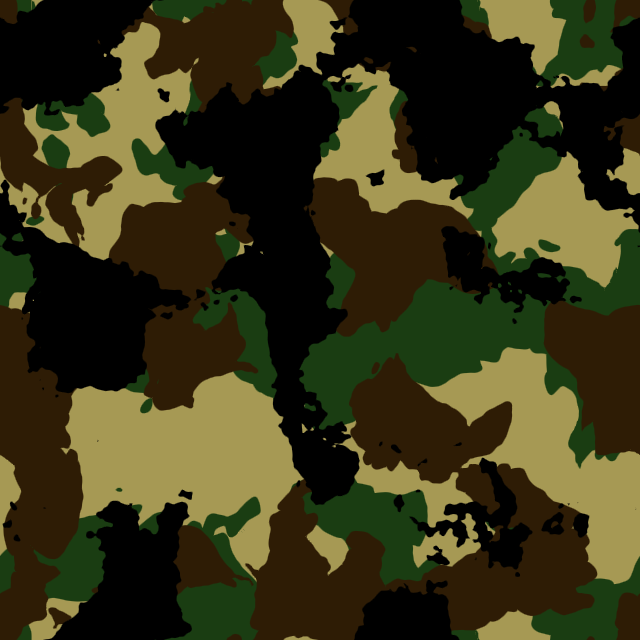
Give the GLSL for this pattern, as a WebGL 2 fragment shader.

```glsl
#version 300 es
precision highp float;

uniform vec2 u_resolution;
out vec4 fragColor;

// Integer hash: lattice cell and seed to 0..1
float hash(vec2 cell, float seed) {
    uvec3 v = uvec3(cell, seed) * 1664525u + 1013904223u;
    v.x += v.y * v.z;
    v.y += v.z * v.x;
    v.z += v.x * v.y;
    v ^= v >> 16u;
    v.x += v.y * v.z;
    v.y += v.z * v.x;
    return float((v.x ^ (v.y >> 3u)) >> 8u) / 16777216.0;
}

// Slope of the random gradient at one lattice corner
float cornerSlope(vec2 cell, vec2 offset, float period, float seed) {
    float angle = 6.28319 * hash(mod(cell, period), seed);
    return dot(vec2(cos(angle), sin(angle)), offset);
}

// Gradient noise that wraps after one canvas; period is a whole number
float noise(vec2 uv, float period, float seed) {
    vec2 p = (uv + fract(seed * vec2(0.137, 0.271))) * period;
    vec2 cell = floor(p);
    vec2 f = p - cell;
    vec2 w = f * f * f * (f * (f * 6.0 - 15.0) + 10.0);
    vec2 e = vec2(1.0, 0.0);
    float low = mix(cornerSlope(cell, f, period, seed),
                    cornerSlope(cell + e.xy, f - e.xy, period, seed), w.x);
    float high = mix(cornerSlope(cell + e.yx, f - e.yx, period, seed),
                     cornerSlope(cell + e.xx, f - e.xx, period, seed), w.x);
    return mix(low, high, w.y);
}

// Large patches with rounded, scalloped outlines
float patchField(vec2 uv, float period, float seed) {
    vec2 warp = vec2(noise(uv, 7.0, seed + 11.0), noise(uv, 7.0, seed + 12.0));
    uv += 0.06 * warp;
    float field = 0.0;
    float weight = 1.0;
    for (int octave = 0; octave < 3; octave++) {
        field += weight * noise(uv, period, seed + float(octave));
        period *= 2.0;
        weight *= 0.4;
    }
    return field + 0.25 * (abs(noise(uv, 19.0, seed + 5.0)) - 0.17);
}

// Fine crumbling of an outline
float raggedness(vec2 uv, float seed) {
    return noise(uv, 38.0, seed) + 0.6 * noise(uv, 83.0, seed + 1.0);
}

// Coverage with an edge about one pixel wide
float coverage(float field) {
    return clamp(field / max(fwidth(field), 1e-5) + 0.5, 0.0, 1.0);
}

void main() {
    vec2 uv = gl_FragCoord.xy / u_resolution;

    vec3 tan_ = vec3(0.65, 0.60, 0.33);
    vec3 green = vec3(0.10, 0.24, 0.07);
    vec3 brown = vec3(0.18, 0.11, 0.02);
    vec3 black = vec3(0.0);

    // Each paint layer covers the ones below it
    float greenField = patchField(uv, 5.0, 20.0) + 0.02 * raggedness(uv, 71.0);
    float brownField = patchField(uv, 5.0, 40.0) + 0.03 * raggedness(uv, 74.0);
    float blackField = patchField(uv, 4.0, 60.0) + 0.11 * raggedness(uv, 77.0);

    vec3 color = mix(tan_, green, coverage(greenField - 0.036));
    color = mix(color, brown, coverage(brownField - 0.051));
    color = mix(color, black, coverage(blackField - 0.126));
    fragColor = vec4(color, 1.0);
}
```
